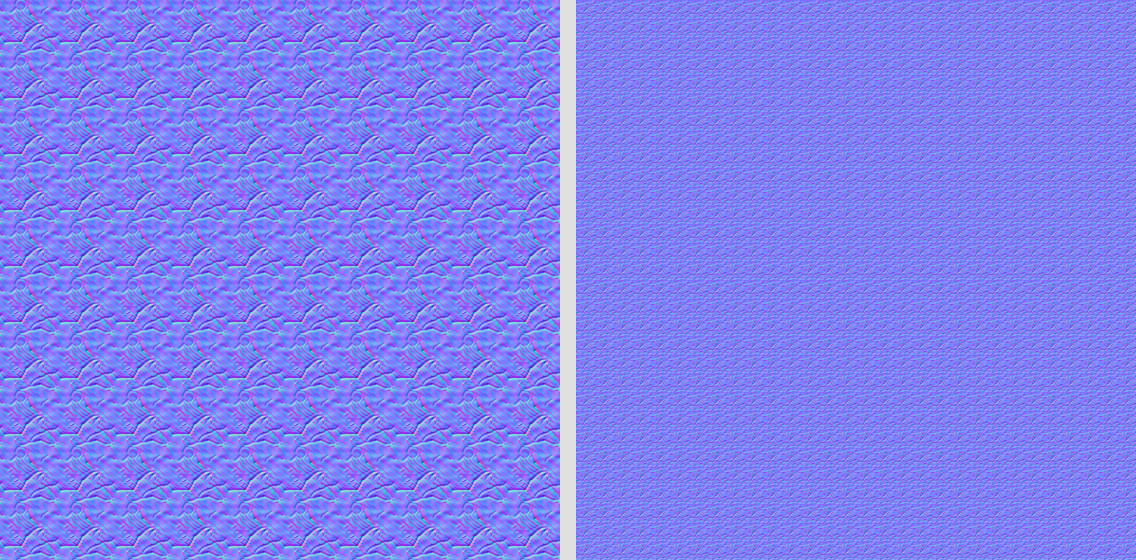
Left: one tile. Right: repeated 3 by 3.
Write a Shadertoy shader that draws this texture map.

```glsl
#define REPEATS 10.0
#define RIDGE_WIDTH 0.021
#define RIDGE_SLOPE 1.1
#define HATCH_SLOPE 0.85
#define DASH_COUNT 34
#define DASH_SLOPE 0.65
#define GRAIN 0.034
#define WARP 0.045
#define SAMPLES 2

const vec4 RIDGES[11] = vec4[11](
    vec4(0.10, 0.25, 0.39, 0.235), vec4(0.39, 0.235, 0.48, 0.42),
    vec4(0.48, 0.42, 0.68, 0.56),  vec4(0.55, 0.13, 0.72, 0.27),
    vec4(0.72, 0.27, 0.94, 0.32),  vec4(0.76, 0.36, 1.03, 0.10),
    vec4(0.37, 0.06, 0.72, 0.13),  vec4(0.72, 0.13, 0.98, 0.06),
    vec4(0.50, 0.92, 0.56, 0.75),  vec4(0.56, 0.75, 0.68, 0.56),
    vec4(0.00, 0.33, 0.10, 0.25));

vec2 hash2(vec2 p) {
    vec3 q = fract(p.xyx * vec3(0.1031, 0.1030, 0.0973));
    q += dot(q, q.yzx + 33.33);
    return fract((q.xx + q.yz) * q.zy);
}

// Value noise that wraps after a whole number of cells
float wrapNoise(vec2 p, vec2 cells) {
    p *= cells;
    vec2 i = floor(p), f = fract(p);
    f = f * f * (3.0 - 2.0 * f);
    vec2 lo = mod(i, cells), hi = mod(i + 1.0, cells);
    float bottom = mix(hash2(lo).x, hash2(vec2(hi.x, lo.y)).x, f.x);
    float top = mix(hash2(vec2(lo.x, hi.y)).x, hash2(hi).x, f.x);
    return mix(bottom, top, f.y);
}

float grainHeight(vec2 p) {
    return GRAIN * (wrapNoise(p, vec2(7.0, 11.0))
         + 0.55 * wrapNoise(p + vec2(0.0, p.x), vec2(13.0, 23.0)));
}

// Shortest offset within a unit tile that wraps on both axes
vec2 wrapOffset(vec2 d) {
    return d - round(d);
}

vec2 segmentOffset(vec2 p, vec2 center, vec2 halfSpan) {
    vec2 q = wrapOffset(p - center);
    float t = clamp(dot(q, halfSpan) / dot(halfSpan, halfSpan), -1.0, 1.0);
    return q - halfSpan * t;
}

// Gradient of a rounded ridge, scaled to a peak slope of one
vec2 ridgeSlope(vec2 offset, float width) {
    vec2 d = offset / width;
    return -2.33 * d * exp(-dot(d, d));
}

vec2 tileSlope(vec2 p) {
    // Fine grain
    float eps = 0.006, h = grainHeight(p);
    vec2 slope = vec2(grainHeight(p + vec2(eps, 0.0)) - h,
                      grainHeight(p + vec2(0.0, eps)) - h) / eps;

    // Bend the lines so that they look torn rather than ruled
    p += WARP * (vec2(wrapNoise(p, vec2(8.0)), wrapNoise(p + 0.37, vec2(9.0))) - 0.5);

    // Main creases
    for (int i = 0; i < 11; i++) {
        vec2 a = RIDGES[i].xy, b = RIDGES[i].zw;
        float strength = i < 3 ? RIDGE_SLOPE : 0.8 * RIDGE_SLOPE;
        slope += strength * ridgeSlope(segmentOffset(p, 0.5 * (a + b), 0.5 * (b - a)), RIDGE_WIDTH);
    }

    // Parallel diagonal grooves
    for (int i = 0; i < 4; i++) {
        vec2 center = vec2(0.31, 0.64) + float(i) * vec2(0.058, 0.025);
        slope -= HATCH_SLOPE * ridgeSlope(segmentOffset(p, center, vec2(0.11, -0.11)), 0.8 * RIDGE_WIDTH);
    }

    // Round dent
    vec2 q = wrapOffset(p - vec2(0.36, 0.92));
    float r = max(length(q), 0.001);
    slope += 0.65 * ridgeSlope(q / r * (r - 0.10), 0.8 * RIDGE_WIDTH);

    // Scattered short flakes, sparse near the top of the tile
    for (int i = 0; i < DASH_COUNT; i++) {
        vec2 place = hash2(vec2(float(i) + 3.0, 17.0));
        vec2 shape = hash2(vec2(float(i) + 5.0, 41.0));
        float angle = (i % 2 == 0 ? 0.6 : -0.75) + 0.5 * (shape.x - 0.5);
        vec2 halfSpan = mix(0.015, 0.065, shape.y) * vec2(cos(angle), sin(angle));
        vec2 center = vec2(place.x, 0.02 + 0.82 * place.y);
        float side = i % 3 == 0 ? -1.0 : 1.0;
        slope += side * DASH_SLOPE * ridgeSlope(segmentOffset(p, center, halfSpan), 0.75 * RIDGE_WIDTH);
    }
    return slope;
}

void mainImage(out vec4 fragColor, in vec2 fragCoord) {
    vec3 color = vec3(0.0);
    for (int y = 0; y < SAMPLES; y++) {
        for (int x = 0; x < SAMPLES; x++) {
            vec2 jitter = (vec2(x, y) + 0.5) / float(SAMPLES) - 0.5;
            vec2 uv = (fragCoord + jitter) / iResolution.xy;
            vec2 slope = tileSlope(fract(uv * REPEATS));
            // Green points down the canvas
            vec3 normal = normalize(vec3(-slope.x, slope.y, 1.0));
            color += 0.5 + 0.5 * normal;
        }
    }
    fragColor = vec4(color / float(SAMPLES * SAMPLES), 1.0);
}
```
